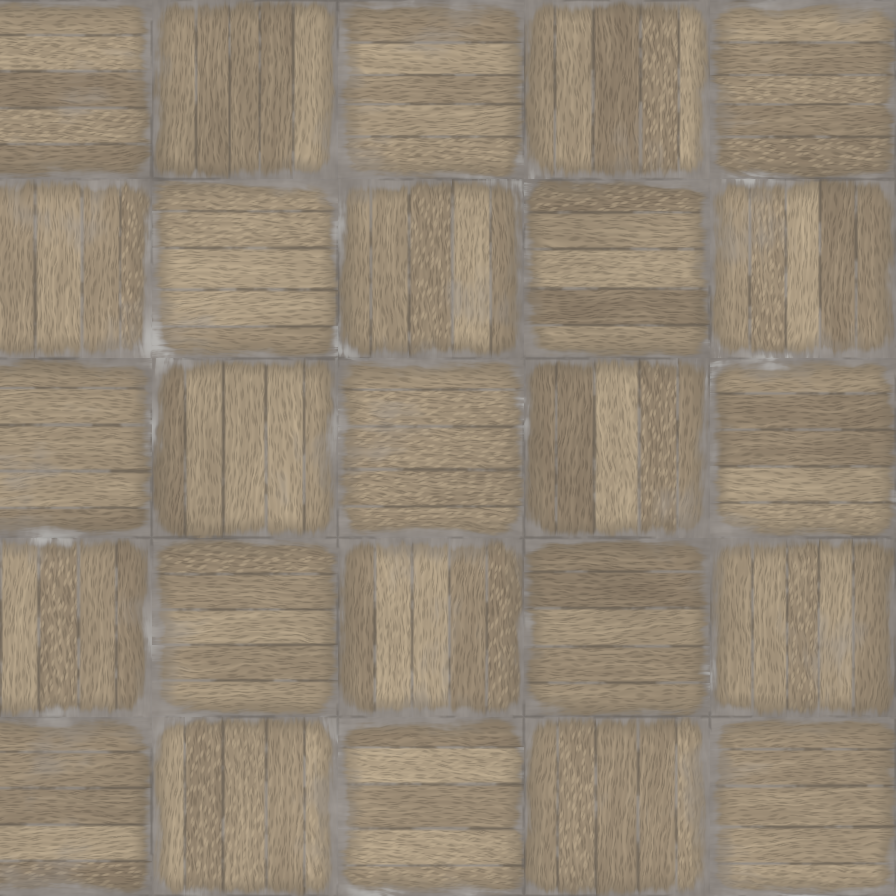
A WebGL 1 fragment shader for this texture:

```glsl
precision highp float;
uniform vec2 u_resolution;

float hash(vec2 p) {
  return fract(sin(dot(p, vec2(127.1, 311.7))) * 4375.85);
}

// Distance to the nearest scattered point
float cellular(vec2 p) {
  vec2 base = floor(p);
  float nearest = 2.0;
  for (int y = -1; y <= 1; y++) {
    for (int x = -1; x <= 1; x++) {
      vec2 c = base + vec2(float(x), float(y));
      vec2 point = c + vec2(hash(c), hash(c + 37.2));
      nearest = min(nearest, distance(p, point));
    }
  }
  return nearest;
}

// Layered, warped sines, roughly -1 to 1
float waves(vec2 p) {
  float sum = 0.0;
  float amp = 0.5;
  for (int i = 0; i < 5; i++) {
    sum += amp * sin(p.x + 1.4 * sin(p.y + float(i)));
    p = mat2(0.8, 0.6, -0.6, 0.8) * p * 1.8 + 1.7;
    amp *= 0.62;
  }
  return sum;
}

void main() {
  vec2 uv = gl_FragCoord.xy / u_resolution;

  // Basket weave: alternate tiles turn the planks a quarter
  vec2 grid = vec2(uv.x * 4.815 + 0.185, uv.y * 5.0);
  vec2 tile = floor(grid);
  vec2 f = fract(grid);
  bool upright = mod(tile.x + tile.y, 2.0) > 0.5;
  vec2 p = upright ? f.yx : f;

  // Five planks of slightly uneven width
  float row = p.y * 5.0 + 0.4 * (hash(tile + 4.1) - 0.5) * sin(6.2832 * p.y);
  float plank = floor(row);
  vec2 id = tile * 5.3 + vec2(plank * 1.37, plank * 2.11);
  float tone = hash(id);
  float figure = hash(id + 9.4);
  vec2 g = p + vec2(tone, figure) * 17.0;

  // Grain: bent growth rings, long streaks and short pores
  float bend = 0.022 * waves(vec2(g.x * 4.0, g.y * 9.0)) + 0.16 * (figure - 0.5) * p.x;
  float streak = waves(vec2(g.x * 5.0, (g.y + bend) * 42.0));
  float rings = sin(190.0 * (g.y + bend) + 1.5 * streak);
  float pores = 1.0 - smoothstep(0.12, 0.45, cellular(vec2(g.x * 11.0, (g.y + bend) * 65.0)));

  vec3 wood = mix(vec3(0.535, 0.475, 0.4), vec3(0.705, 0.638, 0.535),
                  clamp(0.14 + 0.72 * tone + 0.16 * streak, 0.0, 1.0));
  wood *= 1.0 + 0.045 * rings * (0.7 + 0.5 * streak) - 0.11 * pores;

  // Pale slanted flecks on a few planks
  vec2 slant = vec2(g.x * 9.0 + g.y * 12.0, g.y * 34.0 - g.x * 12.0 + 2.0 * bend);
  float fleck = 1.0 - smoothstep(0.1, 0.38, cellular(slant));
  wood = mix(wood, vec3(0.74, 0.67, 0.56), 0.5 * fleck * step(0.68, figure));

  // Rounded wear around each tile, ragged along the grain
  float haze = waves(uv * 17.0);
  float cloud = waves(uv * 58.0 + 3.0);
  vec2 q = abs(f - 0.5);
  float rim = length(max(q - 0.35, 0.0)) - 0.11;
  float ragged = rim + 0.022 * haze + 0.014 * cloud + 0.02 * streak;
  wood = mix(wood, vec3(0.49, 0.445, 0.38), 0.55 * smoothstep(-0.09, 0.01, ragged));

  // Seams between planks, dark in places and filled in others
  float seamDistance = 0.5 - abs(fract(row) - 0.5);
  float seam = 1.0 - smoothstep(0.0, 0.075, seamDistance + 0.008 * streak);
  vec3 seamColor = mix(vec3(0.41, 0.375, 0.33), vec3(0.56, 0.54, 0.52),
                       smoothstep(-0.4, 0.5, cloud + 0.6 * haze));
  wood = mix(wood, seamColor, 0.75 * seam);

  // Grey cement film over joints, with thin drifts onto the wood
  vec3 cement = vec3(0.55, 0.53, 0.515) + 0.035 * cloud + 0.02 * streak;
  float film = 0.88 * smoothstep(-0.018, 0.032, ragged);
  film = max(film, 0.4 * smoothstep(0.15, 0.95, haze + 0.25 * streak + 3.0 * rim));
  vec3 color = mix(wood, cement, film);

  // Broken dark hairline and chalky scuffs along the joints
  float joint = 0.5 - max(q.x, q.y);
  float hairline = 1.0 - smoothstep(0.002, 0.016, joint + 0.004 * cloud);
  color = mix(color, vec3(0.4, 0.38, 0.36), 0.5 * hairline * smoothstep(-0.2, 0.5, cloud - haze));
  float scuff = 1.0 - smoothstep(0.05, 0.34, cellular(uv * 7.0 + 0.05 * cloud));
  scuff *= smoothstep(0.0, 0.06, ragged) * smoothstep(-0.3, 0.6, cloud + streak);
  color = mix(color, vec3(0.73, 0.73, 0.72), 0.7 * scuff);

  color *= 1.0 + 0.03 * haze + 0.04 * (hash(tile + 2.6) - 0.5);
  gl_FragColor = vec4(color, 1.0);
}
```
